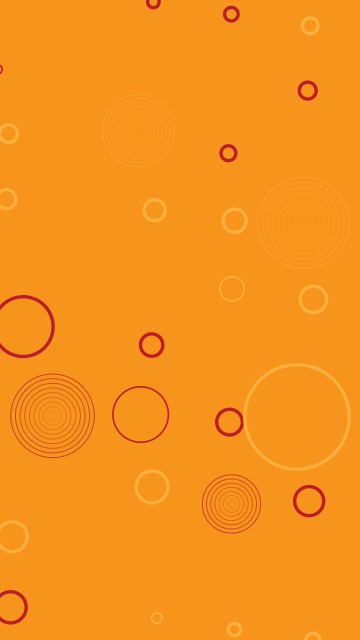
Write a Shadertoy shader that draws this background.

```glsl
#define GROUND  vec3(0.970, 0.580, 0.110)
#define CRIMSON vec3(0.740, 0.115, 0.160)
#define AMBER   vec3(0.990, 0.685, 0.235)
#define GRID    ivec2(4, 7)
#define SPREAD  1.06
#define BOLD    0.0094
#define FINE    0.0045
#define HAIR    0.0021
#define RED_RINGS  11
#define ALL_RINGS  24

// Coverage of a stroke at distance d from its centre line; hairlines fade instead of vanishing
float stroke(float d, float width, float px) {
    float w = max(width, px);
    return clamp((0.5 * w - abs(d)) / px + 0.5, 0.0, 1.0) * min(width / px, 1.0);
}

// Mostly small rings, with a few large ones
float ringRadius(int kind) {
    if (kind == 1)  return 0.077;
    if (kind == 4)  return 0.083;
    if (kind == 11) return 0.145;
    return mix(0.013, 0.045, fract(float(kind) * 0.618034));
}

float targetRadius(int kind) {
    return vec4(0.116, 0.100, 0.081, 0.127)[kind - ALL_RINGS];
}

// Evenly spaced hairline circles that fade toward the centre
float targetCoverage(float dist, float radius, float px) {
    float gap = radius / (radius < 0.09 ? 7.0 : 9.0);
    float nearest = (fract(dist / gap - 0.5) - 0.5) * gap;
    float inside = step(dist, radius + 0.5 * gap);
    return inside * stroke(nearest, HAIR, px) * mix(0.05, 0.95, min(dist / radius, 1.0));
}

// Low-discrepancy shift within a cell, leaving room for the shape
vec2 cellCentre(ivec2 id, int kind, float radius, float height) {
    vec2 canvas = vec2(1.0, height);
    vec2 cell = SPREAD * canvas / vec2(GRID);
    vec2 offset = (vec2(id) + 0.5 - 0.5 * vec2(GRID)) * vec2(1.0, -1.0);
    vec2 jitter = 2.0 * fract(float(kind) * vec2(0.7549, 0.5698)) - 1.0;
    vec2 room = max(0.5 * cell - radius - 0.01, 0.0);
    vec2 centre = 0.5 * canvas + offset * cell + jitter * room;
    if (radius > 0.1) centre.x = clamp(centre.x, radius + 0.03, 0.97 - radius);
    return centre;
}

void mainImage(out vec4 fragColor, in vec2 fragCoord) {
    float px = 1.0 / iResolution.x;
    vec2 p = fragCoord * px;
    float height = iResolution.y * px;
    vec3 color = GROUND;

    int count = GRID.x * GRID.y;
    for (int i = 0; i < count; i++) {
        // A stride permutation deals every kind of shape exactly once
        int kind = (i * 5) % count;
        ivec2 id = ivec2(i % GRID.x, i / GRID.x);
        bool isTarget = kind >= ALL_RINGS;
        float radius = isTarget ? targetRadius(kind) : ringRadius(kind);
        float dist = length(p - cellCentre(id, kind, radius, height));

        if (isTarget) {
            bool pale = kind % 2 == 1;
            float cover = targetCoverage(dist, radius, px);
            color = mix(color, pale ? AMBER : CRIMSON, cover * (pale ? 0.6 : 1.0));
        } else {
            float width = kind % 13 < 2 ? FINE : BOLD;
            vec3 ink = kind < RED_RINGS ? CRIMSON : AMBER;
            color = mix(color, ink, stroke(dist - radius, width, px));
        }
    }
    fragColor = vec4(color, 1.0);
}
```
